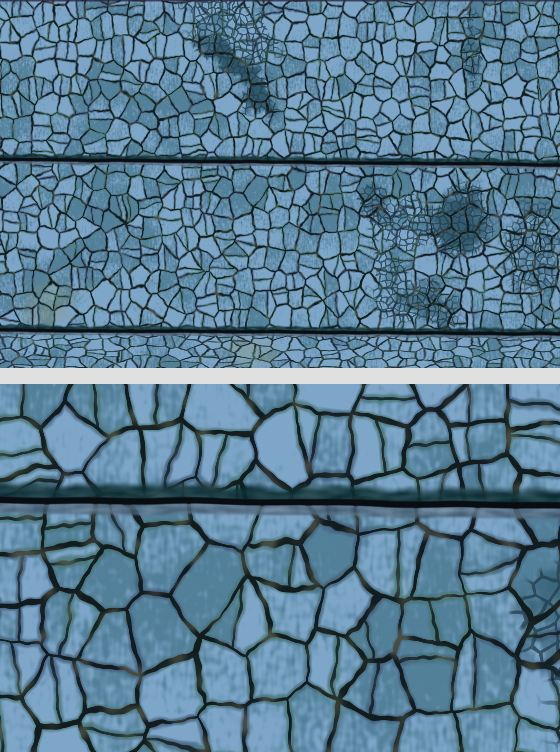
Top, the full canvas; bottom, a detail of the centre.
Give the GLSL for this texture, as a Shadertoy shader.

```glsl
// Weathered blue paint, crazed into small flakes, on three horizontal boards.

vec2 hash2(vec2 p) {
    p = vec2(dot(p, vec2(127.1, 311.7)), dot(p, vec2(269.5, 183.3)));
    return fract(sin(p) * 43758.5);
}

// Gradient noise, about -0.7 to 0.7
float noise(vec2 p) {
    vec2 i = floor(p), f = fract(p), u = f * f * (3.0 - 2.0 * f), e = vec2(1, 0);
    float a = dot(hash2(i) * 2.0 - 1.0, f);
    float b = dot(hash2(i + e) * 2.0 - 1.0, f - e);
    float c = dot(hash2(i + e.yx) * 2.0 - 1.0, f - e.yx);
    float d = dot(hash2(i + 1.0) * 2.0 - 1.0, f - 1.0);
    return mix(mix(a, b, u.x), mix(c, d, u.x), u.y);
}

vec2 seed(vec2 cell) {
    return cell + 0.5 + 0.8 * (hash2(cell) - 0.5);
}

// Distance to the nearest flake border; also yields the flake and its centre offset
float crackle(vec2 p, out vec2 id, out vec2 toSeed) {
    vec2 base = floor(p);
    float nearest = 1e3;
    for (int k = 0; k < 9; k++) {
        vec2 cell = base + vec2(k % 3, k / 3) - 1.0;
        vec2 r = seed(cell) - p;
        if (dot(r, r) < nearest) { nearest = dot(r, r); id = cell; toSeed = r; }
    }
    float border = 1e3;
    for (int k = 0; k < 25; k++) {
        vec2 cell = id + vec2(k % 5, k / 5) - 2.0;
        vec2 r = seed(cell) - p, across = r - toSeed;
        if (dot(across, across) > 1e-4)
            border = min(border, dot(0.5 * (r + toSeed), normalize(across)));
    }
    return border;
}

// Soft ellipse: 1 in the middle, 0 outside
float stain(vec2 p, vec2 centre, vec2 radius, float angle) {
    float c = cos(angle), s = sin(angle);
    p -= centre;
    p = vec2(c * p.x + s * p.y, c * p.y - s * p.x) / radius;
    return 1.0 - smoothstep(0.4, 1.3, length(p));
}

void mainImage(out vec4 fragColor, in vec2 fragCoord) {
    vec2 p = fragCoord / iResolution.y;
    float px = 1.0 / iResolution.y;

    // Boards: signed height above each slightly sloping seam
    float upper = p.y - 0.567 + 0.010 * p.x + 0.003 * noise(p * 14.0);
    float lower = p.y - 0.103 + 0.007 * p.x + 0.003 * noise(p * 14.0 + 5.0);
    float board = step(0.0, upper) + step(0.0, lower);
    vec2 flakes = board < 0.5 ? vec2(22, 38) : vec2(20.5, 19);

    // Worn zones: darkened paint, and paint crazed much more finely
    vec2 ragged = p + 0.05 * vec2(noise(p * 13.0), noise(p * 13.0 + 31.0))
                    + 0.035 * vec2(noise(p * 40.0), noise(p * 40.0 + 17.0));
    float dark = stain(ragged, vec2(0.63, 0.83), vec2(0.15, 0.04), -0.6);
    dark = max(dark, stain(ragged, vec2(0.71, 0.74), vec2(0.05, 0.06), 0.0));
    dark = max(dark, stain(ragged, vec2(1.25, 0.40), vec2(0.09, 0.11), -0.4));
    dark = max(dark, 0.7 * stain(ragged, vec2(1.16, 0.18), vec2(0.11, 0.06), -0.4));
    dark = max(dark, 0.6 * stain(ragged, vec2(1.02, 0.46), vec2(0.05, 0.06), 0.0));
    dark = max(dark, 0.5 * stain(ragged, vec2(1.45, 0.32), vec2(0.10, 0.16), 0.0));
    dark = max(dark, 0.5 * stain(ragged, vec2(1.28, 0.86), vec2(0.03, 0.13), 0.0));
    float fine = stain(ragged, vec2(0.63, 0.93), vec2(0.16, 0.07), -0.6);
    fine = max(fine, stain(ragged, vec2(1.10, 0.39), vec2(0.10, 0.06), 0.2));
    fine = max(fine, stain(ragged, vec2(1.07, 0.22), vec2(0.06, 0.10), 0.3));

    // Main cracks, with slightly wandering edges
    vec2 q = p * flakes + board * 37.0;
    q += 0.2 * vec2(noise(q * 1.3), noise(q * 1.3 + 50.0))
       + 0.06 * vec2(noise(q * 5.0), noise(q * 5.0 + 80.0));
    vec2 id, r, fineId, fineR;
    float gap = crackle(q, id, r);
    float aa = 0.55 * px * flakes.y;
    float width = 0.036 + 0.045 * noise(q * 0.9) + 0.02 * dark;
    float crack = 1.0 - smoothstep(width - aa, width + aa, gap);

    // Many flakes are split once more, roughly upright or level
    vec2 rnd = hash2(id + 7.0);
    float turn = 1.57 * step(0.6, rnd.x) + 0.5 * (rnd.y - 0.5);
    float side = dot(r, vec2(cos(turn), sin(turn))) + 0.1 * (rnd.x - 0.5);
    float isSplit = step(0.5, hash2(id + 19.0).x);
    float split = isSplit * (1.0 - smoothstep(0.026 - aa, 0.026 + aa, abs(side)));
    float edge = min(gap, mix(1.0, abs(side), isSplit));

    // Fine crazing inside the worn zones
    float fineGap = crackle(q * 2.7 + 9.0, fineId, fineR);
    float worn = smoothstep(0.1, 0.4, max(fine, 0.8 * dark));
    float crazing = worn * (1.0 - smoothstep(0.05, 0.07 + 3.0 * aa, fineGap));

    // Paint: flake tone, broad patches, upright brush grain and pits
    float tone = 0.58 + 0.75 * (hash2(id + step(0.0, side) * isSplit * 3.3).x - 0.5)
               + 0.75 * noise(p * 5.0 + 3.0) + 0.4 * noise(p * 24.0) + 0.45 * noise(p * vec2(240, 60))
               + 0.4 * noise(p * 150.0) + 0.5 * (hash2(fineId).x - 0.5) * worn;
    vec3 col = mix(vec3(0.32, 0.50, 0.60), vec3(0.49, 0.65, 0.785), smoothstep(0.1, 0.8, tone));
    col = mix(col, vec3(0.15, 0.31, 0.38), 0.85 * dark * smoothstep(-0.3, 0.3, noise(p * 70.0) + dark - 0.4));
    float ochre = stain(ragged, vec2(0.13, 0.17), vec2(0.08, 0.07), 0.5)
                + stain(ragged, vec2(0.68, 0.04), vec2(0.08, 0.04), 0.0);
    col = mix(col, vec3(0.55, 0.58, 0.45), 0.35 * ochre);

    // Shaded flake rims, then the crack floors
    vec3 rim = mix(vec3(0.25, 0.36, 0.48), vec3(0.27, 0.46, 0.45), smoothstep(-0.2, 0.15, noise(p * 18.0)));
    col = mix(col, rim, 0.75 * (1.0 - smoothstep(0.04, 0.11, edge)));
    col = mix(col, vec3(0.14, 0.25, 0.31), 0.8 * crazing);
    vec3 crackFloor = mix(vec3(0.07, 0.11, 0.12), vec3(0.29, 0.30, 0.25), smoothstep(-0.1, 0.45, noise(p * 50.0)));
    col = mix(col, crackFloor, max(crack, 0.85 * split) * (1.0 - 0.5 * fine));

    // Seams: grey lip below, dark gap, teal rounded edge above
    float s = abs(upper) < abs(lower) ? upper : lower;
    float lip = smoothstep(-0.014, -0.010, s) * (1.0 - smoothstep(-0.004, -0.002, s));
    col = mix(col, vec3(0.33, 0.42, 0.50) + 0.2 * noise(p * vec2(60, 200)), 0.8 * lip);
    float bevel = smoothstep(-0.003, 0.0, s) * (1.0 - smoothstep(0.010, 0.018, s + 0.008 * noise(p * 40.0)));
    col = mix(col, vec3(0.08, 0.21, 0.23) + 0.2 * noise(p * vec2(50, 160)), 0.9 * bevel);
    col = mix(col, vec3(0.035, 0.05, 0.07), 1.0 - smoothstep(0.002, 0.002 + 2.0 * px, abs(s)));
    col = mix(col, vec3(0.17, 0.15, 0.25), 0.8 * smoothstep(0.994, 0.998, p.y));

    fragColor = vec4(clamp(col, 0.0, 1.0), 1.0);
}
```
